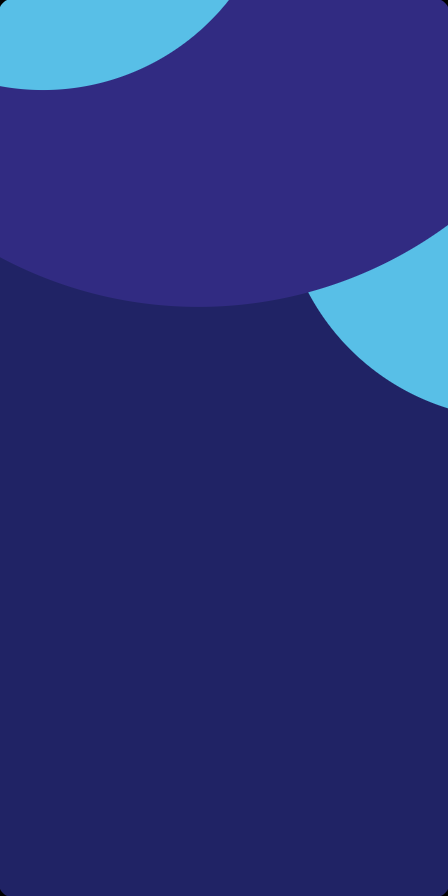
This background is drawn by a WebGL 1 fragment shader. Its source:

```glsl
precision highp float;

uniform vec2 u_resolution;

const vec2 CANVAS = vec2(1.0, 2.0);
const vec3 NAVY = vec3(0.127, 0.138, 0.396);
const vec3 INDIGO = vec3(0.192, 0.169, 0.510);
const vec3 SKY = vec3(0.345, 0.750, 0.905);

float circle(vec2 p, vec2 center, float radius) {
  return length(p - center) - radius;
}

float roundedBox(vec2 p, vec2 halfSize, float radius) {
  vec2 q = abs(p) - halfSize + radius;
  return length(max(q, 0.0)) + min(max(q.x, q.y), 0.0) - radius;
}

// Coverage of a shape, smoothed over one pixel
float fill(float dist, float pixel) {
  return clamp(0.5 - dist / pixel, 0.0, 1.0);
}

vec3 paint(vec3 base, vec3 color, float dist, float pixel) {
  return mix(base, color, fill(dist, pixel));
}

void main() {
  vec2 p = gl_FragCoord.xy / u_resolution * CANVAS;
  float pixel = CANVAS.x / u_resolution.x;

  // Overlapping discs, back to front
  vec3 color = NAVY;
  color = paint(color, SKY, circle(p, vec2(1.156, 1.594), 0.529), pixel);
  color = paint(color, INDIGO, circle(p, vec2(0.443, 2.255), 0.940), pixel);
  color = paint(color, SKY, circle(p, vec2(0.096, 2.328), 0.529), pixel);

  // Slightly rounded dark corners
  float card = roundedBox(p - 0.5 * CANVAS, 0.5 * CANVAS + 0.004, 0.036);
  color *= fill(card, pixel);

  gl_FragColor = vec4(color, 1.0);
}
```
